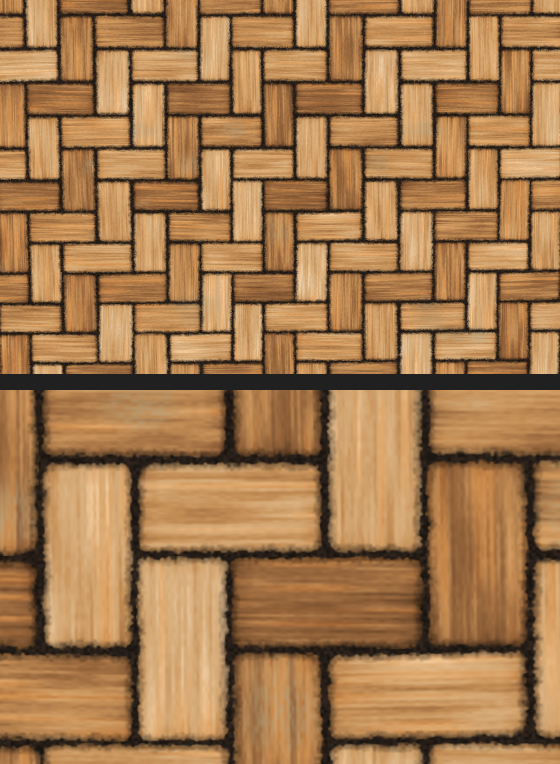
Top: the whole. Bottom: its middle third, enlarged.
Give the GLSL for this texture, as a Shadertoy shader.

```glsl
// Twill-woven bamboo mat: two-over-two strips with fibre streaks and dark seams.
#define GRID vec2(16.7, 11.85)      // strips across and down
#define GRID_OFFSET vec2(0.13, 0.526)
#define SEAM 0.026                  // half width of the seam, in cells
#define CORNER 0.11                 // corner radius of a strip
#define FRAY 0.035                  // raggedness of strip edges
#define FIBRES 13.0                 // coarse fibres per strip width
#define STREAK 0.50                 // contrast of the fibres
#define TONE_JITTER 0.14            // tone variation between strips

const vec3 SHADOW = vec3(0.13, 0.10, 0.08);
const vec3 BARK   = vec3(0.35, 0.23, 0.13);
const vec3 BROWN  = vec3(0.58, 0.39, 0.23);
const vec3 HONEY  = vec3(0.77, 0.56, 0.34);
const vec3 STRAW  = vec3(0.84, 0.67, 0.47);
const vec3 CREAM  = vec3(0.93, 0.83, 0.70);
const vec3 STAIN  = vec3(0.58, 0.60, 0.53);

float hash(vec2 p) {
    vec3 q = fract(p.xyx * 0.1031);
    q += dot(q, q.yzx + 33.33);
    return fract((q.x + q.y) * q.z);
}

float noise(vec2 p) {
    vec2 i = floor(p), f = fract(p);
    f = f * f * (3.0 - 2.0 * f);
    return mix(mix(hash(i), hash(i + vec2(1, 0)), f.x),
               mix(hash(i + vec2(0, 1)), hash(i + vec2(1, 1)), f.x), f.y);
}

float roundedBox(vec2 p, vec2 halfSize, float r) {
    vec2 q = abs(p) - halfSize + r;
    return length(max(q, 0.0)) + min(max(q.x, q.y), 0.0) - r;
}

// Cane colour from dark bark (0) to pale cream (1)
vec3 caneColour(float t) {
    vec3 c = mix(BARK, BROWN, smoothstep(0.0, 0.34, t));
    c = mix(c, HONEY, smoothstep(0.28, 0.58, t));
    c = mix(c, STRAW, smoothstep(0.52, 0.74, t));
    return mix(c, CREAM, smoothstep(0.70, 1.0, t));
}

// Slightly uneven hand-woven grid, rows counted from the top
vec2 weaveGrid(vec2 uv) {
    uv.x -= 0.02 * (0.63 - uv.x) * (uv.y - 0.3);
    vec2 g = uv * GRID + GRID_OFFSET;
    g.x -= 0.087 * cos(13.1 * uv.x - 4.16);
    g.y += 0.12 * (uv.x - 0.4) * uv.y - 0.23 * sin(3.38 * (uv.y - 0.04));
    return g;
}

// Base tone repeats over columns and rows of cane
float stripTone(bool upright, vec2 cell) {
    if (upright) {
        float phase = fract((cell.x - 1.9) / 2.6);
        return phase < 0.385 ? 0.48 : 0.70;
    }
    float kind = mod(cell.y, 3.0);
    return kind < 0.5 ? 0.40 : kind < 1.5 ? 0.58 : 0.65;
}

void mainImage(out vec4 fragColor, in vec2 fragCoord) {
    vec2 uv = fragCoord / iResolution.xy;
    vec2 g = weaveGrid(vec2(uv.x, 1.0 - uv.y));
    float pixel = GRID.y / iResolution.y;

    // Find which strip lies on top; each spans two cells
    vec2 cell = floor(g);
    float step4 = mod(cell.y - cell.x, 4.0);
    bool upright = step4 < 0.5 || step4 > 2.5;
    vec2 id = cell;
    if (upright) id.y += step4 > 2.5 ? 1.0 : 0.0;
    else         id.x += step4 > 1.5 ? 1.0 : 0.0;
    vec2 p = upright ? vec2(g.y - id.y, g.x - id.x - 0.5)
                     : vec2(g.x - id.x, g.y - id.y - 0.5);
    vec2 seed = id * 17.0 + (upright ? 300.0 : 700.0);
    float rnd = hash(seed);

    // Strip outline with a slight tilt and frayed edge
    vec2 q = p;
    q.y += p.x * (rnd - 0.5) * 0.04;
    float fray = FRAY * (noise(g * 9.0 + seed) + noise(g * 28.0) - 1.0);
    vec2 halfSize = vec2(1.0, 0.5) - SEAM - 0.02 * hash(seed + 5.0);
    float d = roundedBox(q, halfSize, CORNER) + fray;

    // Fibres run along the strip
    vec2 along = q + seed;
    float coarse = noise(vec2(along.x * 0.7, along.y * FIBRES));
    float fine = noise(vec2(along.x * 1.4 + 40.0, along.y * FIBRES * 2.3));
    float broad = noise(vec2(along.x * 1.2, along.y * 3.0));
    float grain = noise(along * vec2(14.0, 36.0));
    float fibre = 0.45 * coarse + 0.40 * fine + 0.15 * grain - 0.5;

    float tone = stripTone(upright, cell) + TONE_JITTER * (rnd - 0.5);
    tone += STREAK * fibre + 0.16 * (broad - 0.5);
    tone -= 0.10 * smoothstep(0.70, 1.0, abs(p.x));
    vec3 cane = caneColour(clamp(tone, 0.0, 1.0));

    // Warm fibres and sparse grey-green stains
    cane *= mix(vec3(1.0), vec3(1.06, 0.95, 0.80), 0.6 * smoothstep(0.55, 0.9, coarse));
    float stain = smoothstep(0.82, 0.97, noise(g * vec2(0.7, 0.9) + 61.0));
    cane = mix(cane, STAIN, 0.35 * stain * grain);

    // Edge shade and seam
    cane *= mix(0.62, 1.0, smoothstep(0.0, 0.09, -d));
    float cover = 1.0 - smoothstep(-0.6 * pixel - 0.015, 0.6 * pixel + 0.015, d);
    vec3 seam = SHADOW * (0.7 + 0.8 * noise(g * 30.0));
    fragColor = vec4(mix(seam, cane, cover), 1.0);
}
```
